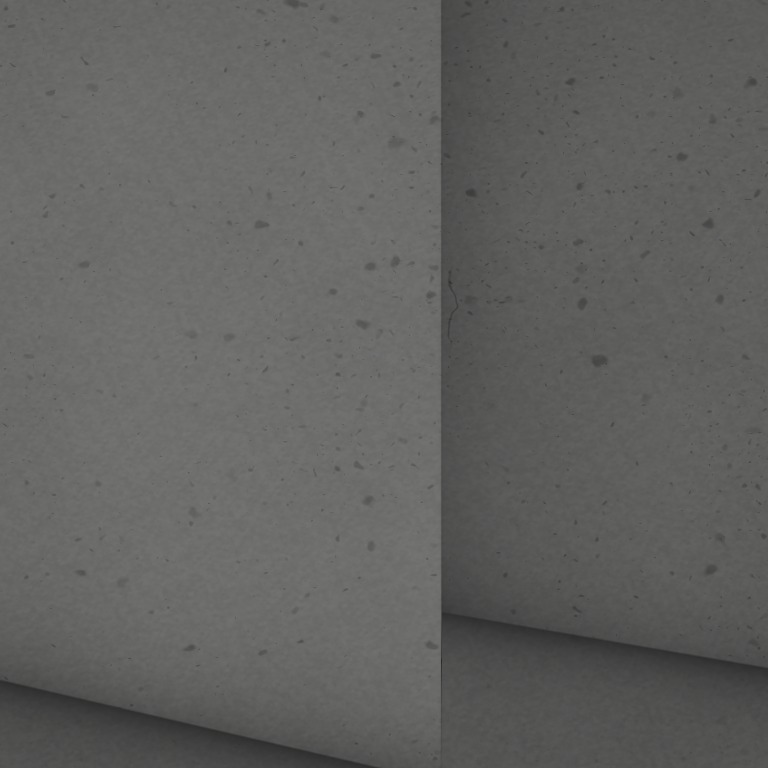
A Shadertoy shader for this background:

```glsl
// Two grey concrete panels, the left one standing proud of the right one,
// resting on a dim floor. Panel and floor edges are straight lines with soft
// exponential shading; layered noise adds grain, stains, pits and a crack.

#define SEAM_X 0.5745        // vertical edge between the panels
#define LEFT_TONE 0.432
#define RIGHT_TONE 0.378
#define FLOOR_TONE 0.335
#define CONTACT_TONE 0.18    // floor directly below a panel
#define SHADE_REACH 0.065    // height of the shading at a panel's foot
#define GRAIN 0.042
#define MOTTLE 0.028
#define PIT_DEPTH 0.085

float hash(vec2 p) {
    return fract(sin(dot(p, vec2(127.1, 311.7))) * 43758.5453);
}

float noise(vec2 p) {
    vec2 cell = floor(p), f = fract(p);
    f = f * f * (3.0 - 2.0 * f);
    float low = mix(hash(cell), hash(cell + vec2(1, 0)), f.x);
    float high = mix(hash(cell + vec2(0, 1)), hash(cell + vec2(1, 1)), f.x);
    return mix(low, high, f.y);
}

float fbm(vec2 p) {
    float sum = 0.0, weight = 0.5;
    for (int i = 0; i < 4; i++) {
        sum += weight * noise(p);
        p = mat2(1.6, 1.2, -1.2, 1.6) * p + 7.3;
        weight *= 0.5;
    }
    return sum / 0.9375;
}

// Irregular pits, at most one per cell, over three cell sizes
float pits(vec2 p) {
    float total = 0.0, scale = 22.0;
    vec2 warp = vec2(noise(p * 95.0), noise(p * 95.0 + 31.0)) - 0.5;
    float cluster = smoothstep(0.35, 0.7, fbm(p * 5.0 + 3.0));
    for (int i = 0; i < 3; i++) {
        vec2 q = p * scale + warp * scale * 0.009;
        vec2 cell = floor(q) + float(i) * 57.0;
        vec2 center = 0.3 + 0.4 * vec2(hash(cell), hash(cell + 19.0));
        float radius = mix(0.06, 0.22, hash(cell + 41.0));
        float present = step(hash(cell + 73.0), 0.08 + 0.3 * cluster);
        float dist = length((fract(q) - center) * vec2(0.8, 1.0));
        float depth = 0.3 + 0.7 * hash(cell + 97.0);
        total += present * depth * (1.0 - smoothstep(radius * 0.3, radius, dist));
        scale *= 1.9;
    }
    return min(total, 1.0);
}

// Soft oval blemish with a ragged rim
float stain(vec2 p, vec2 center, vec2 size) {
    float dist = length((p - center) / size) + 0.7 * (noise(p * 130.0) - 0.5);
    return 1.0 - smoothstep(0.4, 1.2, dist);
}

// Thin wandering crack beside the seam
float crack(vec2 p) {
    float path = 0.592 + 0.016 * (noise(vec2(p.y * 38.0, 4.0)) - 0.5)
               + 0.005 * (noise(vec2(p.y * 130.0, 9.0)) - 0.5);
    float span = smoothstep(0.54, 0.57, p.y) * (1.0 - smoothstep(0.63, 0.66, p.y));
    float width = 0.0015 + 0.002 * noise(p * 70.0);
    return span * (1.0 - smoothstep(0.0, width, abs(p.x - path)));
}

void mainImage(out vec4 fragColor, in vec2 fragCoord) {
    vec2 uv = fragCoord / iResolution.xy;
    float soft = max(0.0012, 0.8 / min(iResolution.x, iResolution.y));
    float onRight = smoothstep(-soft, soft, uv.x - SEAM_X);

    // Signed heights above the foot of each panel
    float leftHeight = uv.y - (0.1146 - 0.2316 * uv.x);
    float rightHeight = uv.y - (0.2031 - 0.1713 * (uv.x - SEAM_X));
    float height = mix(leftHeight, rightHeight, onRight);

    // Panels: shaded foot, dim top, and shadow cast beside the seam
    float seamShade = exp(-max(uv.x - SEAM_X, 0.0) / 0.085);
    float topShade = smoothstep(0.72, 1.05, uv.y);
    float left = LEFT_TONE - 0.025 * topShade - 0.012 * (1.0 - smoothstep(0.0, 0.2, uv.x));
    float right = RIGHT_TONE - 0.065 * seamShade - 0.025 * topShade;
    float panel = mix(left, right, onRight);
    panel -= mix(0.12, 0.08, onRight) * exp(-max(height, 0.0) / SHADE_REACH);

    // Floor: darkest at the contact line, lighter toward the viewer
    float ground = mix(FLOOR_TONE, CONTACT_TONE, exp(-max(-height, 0.0) / 0.036));
    float onPanel = smoothstep(-soft * 1.5, soft * 1.5, height);
    float tone = mix(ground, panel, onPanel);
    tone -= 0.025 * exp(-abs(uv.x - SEAM_X) / 0.0016);

    // Concrete surface: broad mottling and fine slanted grain
    vec2 slanted = vec2(uv.x + 0.4 * uv.y, uv.y - 0.3 * uv.x);
    float grain = 0.6 * noise(slanted * vec2(150.0, 210.0))
                + 0.4 * noise(slanted * vec2(290.0, 340.0) + 13.0) - 0.5;
    float surface = GRAIN * grain + MOTTLE * (fbm(uv * 7.0) - 0.5);
    surface -= PIT_DEPTH * pits(uv) * mix(0.3, 1.0, onPanel);

    // Larger blemishes
    surface -= 0.05 * stain(uv, vec2(0.517, 0.815), vec2(0.014, 0.011));
    surface -= 0.08 * stain(uv, vec2(0.779, 0.531), vec2(0.013, 0.009));
    surface -= 0.09 * stain(uv, vec2(0.383, 0.996), vec2(0.012, 0.008));
    surface -= 0.08 * crack(uv);

    tone += surface * smoothstep(0.05, 0.4, tone);
    fragColor = vec4(vec3(tone) * vec3(1.0, 1.0, 0.993), 1.0);
}
```
